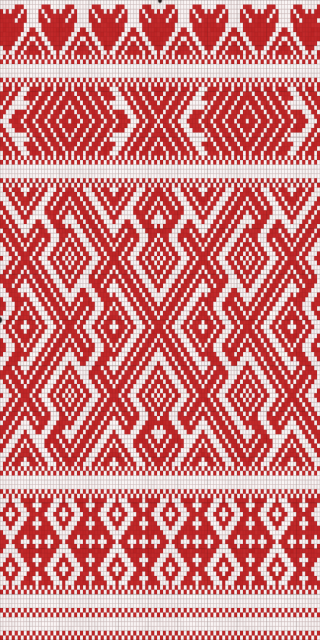
A WebGL 1 fragment shader for this pattern:

```glsl
precision highp float;
// Red and white woven folk bands: trees, brackets, hooked diamonds and crosses.
uniform vec2 u_resolution;

const vec2 GRID = vec2(108.0, 140.0); // stitches across and down

vec2 hash2(vec2 p) {
  p = vec2(dot(p, vec2(127.1, 311.7)), dot(p, vec2(269.5, 183.3)));
  return fract(sin(p) * 43758.5) * 2.0 - 1.0;
}

float gradientNoise(vec2 p) {
  vec2 i = floor(p), f = fract(p), s = f * f * (3.0 - 2.0 * f);
  float a = dot(hash2(i), f);
  float b = dot(hash2(i + vec2(1, 0)), f - vec2(1, 0));
  float c = dot(hash2(i + vec2(0, 1)), f - vec2(0, 1));
  float d = dot(hash2(i + 1.0), f - 1.0);
  return mix(mix(a, b, s.x), mix(c, d, s.x), s.y);
}

// Signed offset from the nearest multiple of n
float centred(float x, float n) { return x - n * floor(x / n + 0.5); }

bool every(float x, float n) { return mod(x + 0.5, n) < 1.0; }

bool within(float x, float lo, float hi) { return x > lo - 0.5 && x < hi + 0.5; }

// Each motif returns true where the stitch is white.
bool trees(float col, float row) {
  float k = abs(centred(col - 53.0, 17.0)), m = 8.0 - k;
  bool crown = within(k + row, 4.0, 6.0);
  bool branch = within(k + row, 8.0, 10.0) && k < 6.5;
  bool stem = k < 0.5 && row > 1.5;
  bool body = row > 4.5 && m > row - 3.5 && k < 5.5;
  bool hill = m < row - 5.5 && !within(m - row, -8.0, -8.0);
  return !((row < 6.5 && (crown || branch)) || stem || body || hill);
}

bool brackets(float col, float row) {
  float q = abs(centred(col - 53.0, 60.0)), y = abs(row - 26.0);
  float w = q - y;
  bool prong = within(y, 3.0, 4.0) && within(w, 10.0, 12.0);
  bool dots = w < 6.5 ? every(w, 4.0) : w > 10.5 && every(w + 2.0, 4.0);
  return within(w, 7.0, 9.0) || prong || dots;
}

bool hookedDiamonds(float col, float row) {
  // Mirror about both axes, then tile along the diagonals
  float x = -abs(col - 53.0), y = -abs(row - 71.0);
  float u = centred(x + y + 15.0, 30.0), v = centred(x - y - 15.0, 30.0);
  float d = max(abs(u), abs(v));
  bool plusRow = abs(centred(y, 30.0)) < 7.5;
  bool core = plusRow ? d < 1.5 : d < 0.5 || within(d, 2.0, 2.0);
  bool opening = within(u, -10.0, -8.0) && within(v, 2.0, 5.0);
  bool outline = within(d, 8.0, 10.0) && !opening;
  bool hook = abs(v) < 1.5 && abs(u) > 7.5;
  bool besideHook = abs(v) < 3.5 && abs(u) > 10.5;
  bool dots = within(d, 5.0, 5.0) || (within(d, 13.0, 13.0) && !besideHook);
  return core || outline || hook || dots;
}

bool crosses(float col, float row) {
  float a = abs(centred(col - 57.0, 18.0)), y = abs(row - 118.0);
  float d = a + abs(y - 6.0);
  bool between = 9.0 - a + abs(centred(y, 4.0)) < 1.5;
  bool beside = abs(a - 5.0) + y < 1.5;
  return within(d, 4.0, 6.0) || d < 1.5 || between || beside;
}

bool whiteStitch(float col, float row) {
  if (row < 0.5 || within(row, 14.0, 16.0) || within(row, 36.0, 38.0)) return true;
  if (within(row, 104.0, 106.0) || within(row, 130.0, 132.0)) return true;
  if (within(row, 135.0, 137.0)) return true;
  if (within(row, 1.0, 11.0)) return trees(col, row);
  if (within(row, 19.0, 33.0)) return brackets(col, row);
  if (within(row, 41.0, 101.0)) return hookedDiamonds(col, row);
  if (within(row, 109.0, 127.0)) return crosses(col, row);
  return every(col + row, 2.0); // checked borders
}

vec3 cloth(vec2 uv) {
  vec2 p = vec2(uv.x, 1.0 - uv.y) * GRID;
  vec2 cell = floor(p), f = fract(p);
  bool white = whiteStitch(cell.x, cell.y);
  vec3 thread = white ? vec3(0.97, 0.95, 0.95) : vec3(0.75, 0.15, 0.155);
  thread += 0.03 * gradientNoise(cell * 0.73) + 0.012 * hash2(cell).x;

  // Dark seams between stitches, heavier every ten
  vec2 edge = min(f, 1.0 - f);
  float seam = 1.0 - smoothstep(0.03, 0.15, min(edge.x, edge.y * 1.4));
  vec2 ruled = abs(vec2(centred(p.x, 10.0), centred(p.y, 10.0)));
  float ruling = 1.0 - smoothstep(0.06, 0.2, min(ruled.x, ruled.y));
  thread *= 1.0 - (white ? vec3(0.2, 0.26, 0.26) : vec3(0.1)) * seam - 0.1 * ruling;

  // Small centre marks on the top and left edges
  float mark = min(length(p - vec2(54, 0)), length(p - vec2(0, 70)));
  return mix(vec3(0.15, 0.1, 0.1), thread, smoothstep(0.4, 0.9, mark));
}

void main() {
  // Average a small grid of samples to smooth the stitch edges
  vec3 sum = vec3(0.0);
  for (int j = 0; j < 4; j++) {
    for (int i = 0; i < 4; i++) {
      vec2 offset = (vec2(float(i), float(j)) - 1.5) * 0.3;
      sum += cloth((gl_FragCoord.xy + offset) / u_resolution);
    }
  }
  gl_FragColor = vec4(sum / 16.0, 1.0);
}
```
